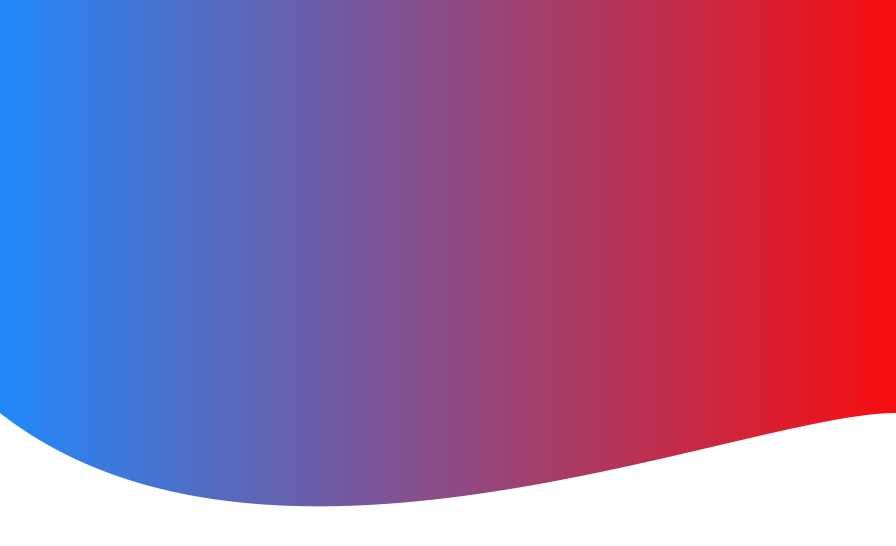
Reproduce this background procedurally as a Shadertoy shader.

```glsl
// Blue to red horizontal gradient ending in a smooth wave above a white base.

#define LEFT_COLOR  vec3(0.130, 0.535, 0.985)
#define RIGHT_COLOR vec3(0.970, 0.055, 0.060)
#define BASE_COLOR  vec3(1.0)
#define EDGE_HEIGHT 0.2436  // wave height at both sides
#define WAVE_PULL   0.3846  // how far the first handle drops
#define HANDLE_A    0.300   // x of the first handle
#define HANDLE_B    0.833   // x of the second handle

// Horizontal position on the cubic curve
float curveX(float t) {
    float s = 1.0 - t;
    return 3.0 * s * s * t * HANDLE_A + 3.0 * s * t * t * HANDLE_B + t * t * t;
}

// Horizontal speed along the cubic curve
float curveSpeed(float t) {
    float s = 1.0 - t;
    return 3.0 * (s * s * HANDLE_A
                + 2.0 * s * t * (HANDLE_B - HANDLE_A)
                + t * t * (1.0 - HANDLE_B));
}

// Wave height at x, with Newton steps to find the curve parameter
float waveHeight(float x) {
    float t = x;
    for (int i = 0; i < 6; i++) {
        t = clamp(t - (curveX(t) - x) / curveSpeed(t), 0.0, 1.0);
    }
    float s = 1.0 - t;
    return EDGE_HEIGHT - 3.0 * WAVE_PULL * t * s * s;
}

void mainImage(out vec4 fragColor, in vec2 fragCoord) {
    vec2 uv = fragCoord / iResolution.xy;
    vec2 pixel = 1.0 / iResolution.xy;

    // Gradient across the full width
    vec3 gradient = mix(LEFT_COLOR, RIGHT_COLOR, uv.x);

    // Edge coverage, corrected for the slope of the wave
    float height = waveHeight(uv.x);
    float rise = (waveHeight(uv.x + 0.5 * pixel.x)
                - waveHeight(uv.x - 0.5 * pixel.x)) / pixel.y;
    float edgeDistance = (uv.y - height) / pixel.y / sqrt(1.0 + rise * rise);
    float coverage = clamp(edgeDistance + 0.5, 0.0, 1.0);

    fragColor = vec4(mix(BASE_COLOR, gradient, coverage), 1.0);
}
```
